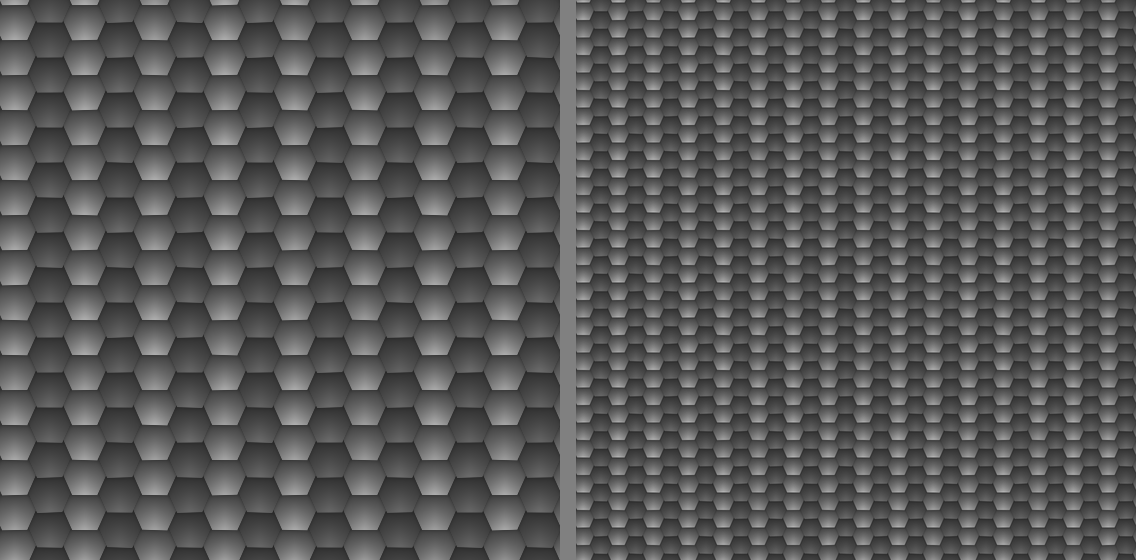
Left: one tile. Right: repeated 2 by 2.
A WebGL 2 fragment shader for this pattern:

```glsl
#version 300 es
precision highp float;

uniform vec2 u_resolution;
out vec4 fragColor;

// Layout, in units of the scale pitch
const float COUNT = 16.0;                // columns across and scales down
const vec2 ORIGIN = vec2(0.42, 0.854);   // bottom centre of one bright scale
const float BOTTOM_HALF = 0.36;          // half width of the bottom edge
const float FLARE = 0.45;                // widening of the sides with height
const float TILT = 0.035;                // random slant of the bottom edge

// Greys: x = upper end, y = lower centre
const vec2 BRIGHT_SCALE = vec2(0.265, 0.675);
const vec2 DARK_SCALE = vec2(0.200, 0.425);
const float SIDE_FALLOFF = 0.55;         // dimming of the glow toward the sides
const float GLOW_POWER = 1.1;
const float VARIATION = 0.10;            // glow difference between scales
const float SHADOW_DEPTH = 0.20;
const float SHADOW_SIZE = 0.045;
const float RIM_SHADE = 0.10;
const float RIM_SIZE = 0.018;

float hash(vec2 p) {
    vec3 q = fract(vec3(p.xyx) * vec3(0.1031, 0.1030, 0.0973));
    q += dot(q, q.yzx + 33.33);
    return fract((q.x + q.y) * q.z);
}

// Signed distance to a scale; its upper end lies hidden below the next one
float scaleDistance(vec2 p) {
    float side = (abs(p.x) - BOTTOM_HALF - FLARE * p.y) / length(vec2(1.0, FLARE));
    return max(-p.y, side);
}

float scaleShade(vec2 p, float isDark, float seed) {
    vec2 tone = mix(BRIGHT_SCALE, DARK_SCALE, isDark);
    float rise = pow(clamp(1.0 - p.y, 0.0, 1.0), GLOW_POWER);
    float across = sqrt(p.x * p.x + 0.004) / 0.62;
    float glow = rise * max(1.0 - SIDE_FALLOFF * across, 0.0);
    glow *= 1.0 + VARIATION * (2.0 * seed - 1.0);
    return mix(tone.x, tone.y, glow);
}

void main() {
    vec2 p = gl_FragCoord.xy / u_resolution * COUNT - ORIGIN;
    float pixel = COUNT / min(u_resolution.x, u_resolution.y);
    float level = floor(p.y * 2.0);
    float shade = DARK_SCALE.x;

    // Paint from the lowest scale to the highest, each over the one below
    for (int i = -3; i <= 1; i++) {
        float row = level + float(i);
        float isDark = mod(row, 2.0);
        float column = 2.0 * floor((p.x - isDark) * 0.5 + 0.5) + isDark;
        vec2 id = vec2(mod(column, COUNT), mod(row, 2.0 * COUNT));
        vec2 local = p - vec2(column, row * 0.5);
        local.y += TILT * (2.0 * hash(id + 7.0) - 1.0) * local.x;

        float d = scaleDistance(local);
        float cover = 1.0 - smoothstep(-0.5 * pixel, 0.5 * pixel, d);
        float surface = scaleShade(local, isDark, hash(id + 31.0));
        surface *= 1.0 - RIM_SHADE * (1.0 - smoothstep(0.0, RIM_SIZE, -d));

        // Contact shadow on the scales below, then the scale itself
        shade *= 1.0 - SHADOW_DEPTH * exp(-max(d, 0.0) / SHADOW_SIZE);
        shade = mix(shade, surface, cover);
    }

    fragColor = vec4(vec3(shade), 1.0);
}
```
